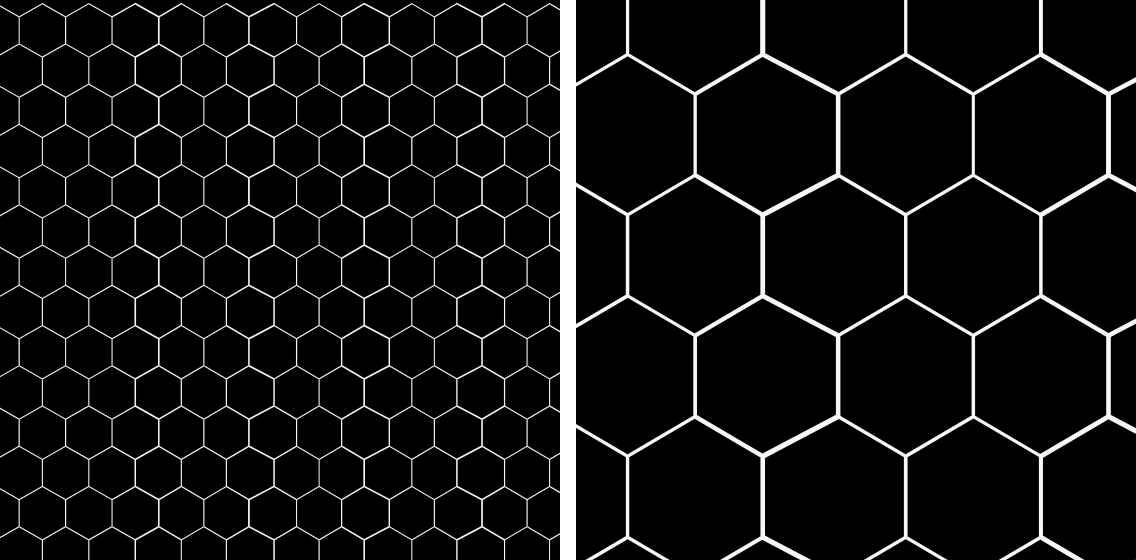
Left, the full canvas; right, a detail of the centre.
This pattern is drawn by a three.js fragment shader. Its source:

```glsl
// Thin white honeycomb on black: twelve cells across, about fourteen rows down.
// Each lattice joint owns one upright and two slanted segments; columns drift
// slightly out of step, and the lines near each seam of that drift are heavier.

varying vec2 vUv;

const vec3 BACKGROUND = vec3(0.0);
const vec3 LINE_COLOR = vec3(0.97);

// Lattice, measured from the upper left in canvas widths
const vec2 FIRST_JOINT = vec2(0.0342, 0.0302);
const vec2 SPACING = vec2(0.04121, 0.07184);  // half cell width, row height
const float UPRIGHT = 0.0482;                 // length of a vertical side
const float SLANT = SPACING.y - UPRIGHT;      // rise of a slanted side

// Column drift, which restarts at every seam
const float SEAM_START = 5.6;
const float SEAM_PERIOD = 4.75;
const float DRIFT_PEAK = 0.0025;
const float DRIFT_SLOPE = 0.00098;
const float LEFT_DRIFT = 0.00026;

// Line widths
const float THIN_WIDTH = 0.0020;
const float BOLD_WIDTH = 0.0029;
const float WIDTH_JITTER = 0.0004;

float hash(vec2 p) {
  return fract(sin(dot(p, vec2(127.1, 311.7))) * 4375.85);
}

float seamPhase(float column) {
  return mod(column - SEAM_START, SEAM_PERIOD);
}

float columnX(float column) {
  float drift = column < SEAM_START
    ? LEFT_DRIFT * column
    : DRIFT_PEAK - DRIFT_SLOPE * seamPhase(column);
  return FIRST_JOINT.x + SPACING.x * column + drift;
}

// Width of a side centred on a column; half columns belong to slanted sides
float lineWidth(float column, float row) {
  float phase = seamPhase(column);
  float seamDistance = min(phase, SEAM_PERIOD - phase);
  float bold = (1.0 - smoothstep(0.3, 1.5, seamDistance)) * step(3.4, column);
  float jitter = WIDTH_JITTER * (hash(vec2(column, row)) - 0.5);
  return mix(THIN_WIDTH, BOLD_WIDTH, bold) + jitter;
}

float segmentDistance(vec2 p, vec2 a, vec2 b) {
  vec2 ab = b - a;
  return length(p - a - ab * clamp(dot(p - a, ab) / dot(ab, ab), 0.0, 1.0));
}

// Antialiased coverage, dimmed when a line is thinner than a pixel
float stroke(float dist, float width, float pixel) {
  float coverage = clamp((0.5 * width - dist) / pixel + 0.5, 0.0, 1.0);
  return min(coverage, width / pixel);
}

void main() {
  vec2 p = vec2(vUv.x, 1.0 - vUv.y);
  float pixel = max(fwidth(vUv.y), 0.00001);
  vec2 cell = floor((p - FIRST_JOINT + vec2(0.0, SLANT)) / SPACING);
  float ink = 0.0;

  for (int j = -1; j <= 1; j++) {
    for (int i = -1; i <= 2; i++) {
      float column = cell.x + float(i);
      float row = cell.y + float(j);
      // Joints alternate between rows; the sheet starts with a row of peaks
      if (row < 0.0 || mod(column + row, 2.0) > 0.5) continue;

      vec2 joint = vec2(columnX(column), FIRST_JOINT.y + SPACING.y * row);
      float upright = segmentDistance(p, joint, joint + vec2(0.0, UPRIGHT));
      ink = max(ink, stroke(upright, lineWidth(column, row), pixel));

      for (int side = -1; side <= 1; side += 2) {
        float s = float(side);
        vec2 peak = vec2(columnX(column + s), joint.y - SLANT);
        float slanted = segmentDistance(p, joint, peak);
        ink = max(ink, stroke(slanted, lineWidth(column + 0.5 * s, row), pixel));
      }
    }
  }

  gl_FragColor = vec4(mix(BACKGROUND, LINE_COLOR, ink), 1.0);
}
```
